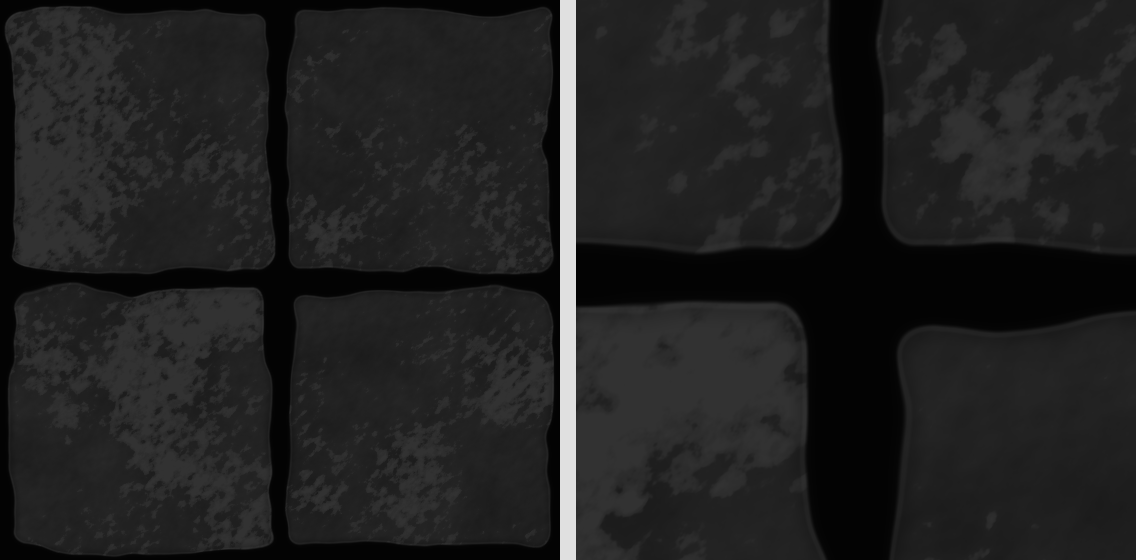
Left: the whole. Right: its middle third, enlarged.
This texture is drawn by a Shadertoy shader. Its source:

```glsl
// Dark worn stone tiles in a square grid, parted by black joints.
// Each tile is a rounded box whose edge is bent by noise; the pale wear
// is fine slanted flecks gathered into broad patches, new for every tile.

#define TILES 2.0          // repeats across and down
#define HALF_SIZE 0.463    // half width of a tile, in cells
#define CORNER 0.05        // corner radius, in cells
#define WOBBLE 0.05        // strength of the uneven edge
#define PATCH_SCALE 3.2    // broad wear patches per cell
#define FLECK_SCALE 30.0   // fine flecks per cell
#define WEAR_LEVEL 0.10    // higher leaves less wear
#define JOINT_COLOR vec3(0.010)
#define STONE_COLOR vec3(0.130)
#define WORN_COLOR vec3(0.196)

float hash(vec2 p) {
    return fract(sin(dot(p, vec2(127.1, 311.7))) * 43758.545);
}

float noise(vec2 p) {
    vec2 i = floor(p), f = fract(p);
    f = f * f * (3.0 - 2.0 * f);
    return mix(mix(hash(i), hash(i + vec2(1, 0)), f.x),
               mix(hash(i + vec2(0, 1)), hash(i + vec2(1, 1)), f.x), f.y);
}

// Layered noise, turned between octaves to hide the lattice
float fbm(vec2 p) {
    float sum = 0.0, amp = 0.5;
    for (int i = 0; i < 4; i++) {
        sum += amp * noise(p);
        p = mat2(1.6, 1.2, -1.2, 1.6) * p + 7.3;
        amp *= 0.5;
    }
    return sum / 0.9375;
}

float roundedBox(vec2 p, float halfSize, float radius) {
    vec2 q = abs(p) - halfSize + radius;
    return length(max(q, 0.0)) + min(max(q.x, q.y), 0.0) - radius;
}

// Signed distance to the uneven outline of a tile
float tileDistance(vec2 p, vec2 seed) {
    vec2 s = p + seed;
    vec2 bend = vec2(noise(s * 5.0), noise(s * 5.0 + 31.7)) - 0.5;
    vec2 chip = vec2(noise(s * 15.0 + 11.3), noise(s * 15.0 + 53.9)) - 0.5;
    return roundedBox(p + WOBBLE * (bend + 0.3 * chip), HALF_SIZE, CORNER);
}

vec3 stone(vec2 p) {
    // Flecks are stretched along a diagonal
    vec2 slanted = vec2(p.x + p.y, 1.5 * (p.y - p.x)) * 0.75;
    float fleck = fbm(slanted * FLECK_SCALE) - 0.5;
    float broad = fbm(p * PATCH_SCALE + 4.7) - 0.5;
    float wear = 1.2 * broad + 0.85 * fleck - WEAR_LEVEL;

    // Soft clouding below, pale flecks on top
    float cloud = fbm(p * 6.0 + 19.1) - 0.5;
    vec3 color = STONE_COLOR * (1.0 + 0.35 * cloud + 0.22 * fleck);
    float cover = 0.65 * smoothstep(-0.05, 0.07, wear)
                + 0.35 * smoothstep(0.05, 0.25, wear);
    return mix(color, WORN_COLOR, cover);
}

void mainImage(out vec4 fragColor, in vec2 fragCoord) {
    vec2 grid = fragCoord / iResolution.xy * TILES;
    vec2 id = floor(grid);
    vec2 p = fract(grid) - 0.5;
    vec2 seed = id * vec2(17.3, 23.9) + 3.1;
    float d = tileDistance(p, seed);

    // Dim border just inside the edge, with a thin lighter rim
    vec3 color = stone(p + seed);
    color *= mix(0.82, 1.0, smoothstep(0.0, 0.03, -d));
    color += 0.025 * (1.0 - smoothstep(0.001, 0.005, abs(d + 0.004)));

    // Joint, with a faint glow beside the tile
    vec3 joint = JOINT_COLOR + 0.02 * exp(-max(d, 0.0) * 160.0);
    float soft = max(TILES / iResolution.y, 0.003);
    color = mix(color, joint, smoothstep(-soft, soft, d));
    fragColor = vec4(color, 1.0);
}
```
